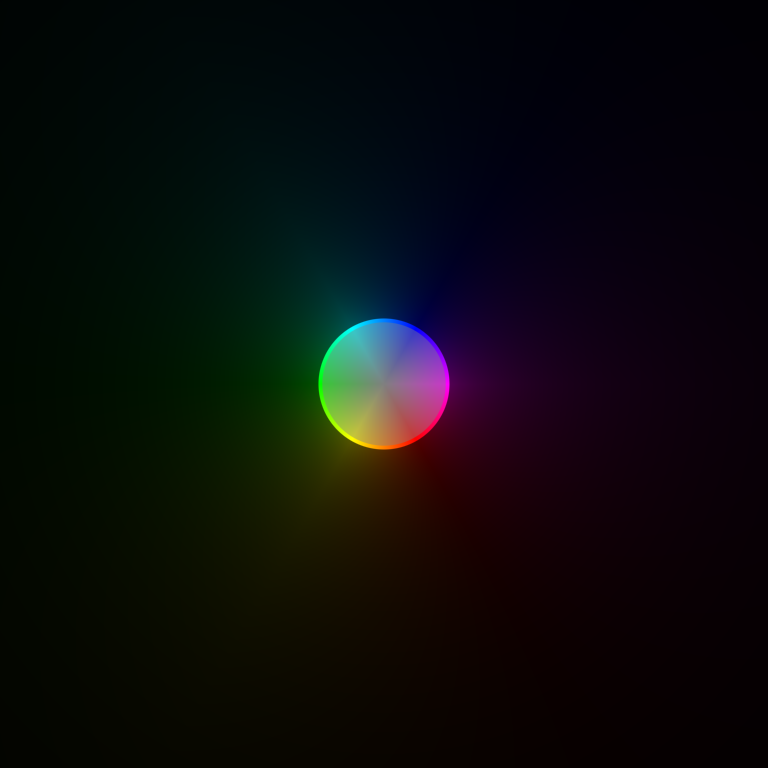
Give the GLSL for this background, as a three.js fragment shader.

```glsl
// A small disc in the middle of a dark field, coloured by a wheel of hues.
// The angle picks the hue; the distance from the centre picks a pastel
// filling, a vivid thin rim, or a glow that fades towards the corners.

varying vec2 vUv;

const float RADIUS = 0.0853;
const float RIM_WIDTH = 0.005;
const float SOFTNESS = 0.001;

// Fully saturated colour for a hue from 0 to 1
vec3 hueColor(float hue) {
  vec3 wheel = fract(hue + vec3(0.0, 2.0, 1.0) / 3.0);
  return clamp(abs(wheel * 6.0 - 3.0) - 1.0, 0.0, 1.0);
}

// 1 inside a circle of the given radius, 0 outside, with a smooth edge
float circleMask(float dist, float radius) {
  return 1.0 - smoothstep(radius - SOFTNESS, radius + SOFTNESS, dist);
}

void main() {
  vec2 p = vUv - 0.5;
  float dist = length(p);

  // Magenta on the right, then blue, cyan, green, yellow and red
  float angle = atan(p.y, p.x + 1e-6);
  vec3 vivid = hueColor(0.833 - angle / 6.28319);

  // Glow around the disc
  float glow = max(0.03 / max(dist, RADIUS) - 0.025, 0.0);
  vec3 color = vivid * glow;

  // Vivid rim, then the filling that turns grey at the centre
  vec3 filling = mix(vec3(0.5), vivid, 0.6 * dist / RADIUS);
  color = mix(color, vivid, circleMask(dist, RADIUS));
  color = mix(color, filling, circleMask(dist, RADIUS - RIM_WIDTH));

  gl_FragColor = vec4(color, 1.0);
}
```
